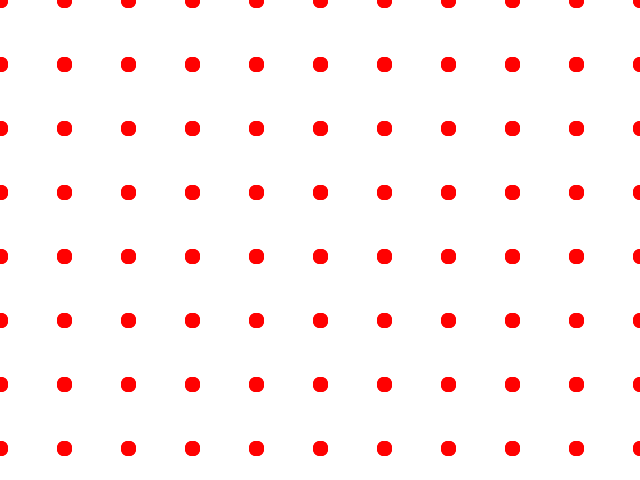
This pattern is drawn by a WebGL 2 fragment shader. Its source:

```glsl
#version 300 es
precision highp float;
// Red polka dots on white: a square grid of ten cells across the canvas,
// anchored at the top left corner, with a dot on every grid crossing.
// Each dot is a slightly squared circle, drawn as a superellipse distance.

uniform vec2 u_resolution;
out vec4 fragColor;

// Length under a p-norm; above 2.0 the unit circle bulges toward a square.
float superLength(vec2 v, float p) {
    vec2 a = pow(abs(v) + 1e-6, vec2(p));
    return pow(a.x + a.y, 1.0 / p);
}

void main() {
    float cellsPerPixel = 10.0 / u_resolution.x;

    // Grid coordinates, measured rightward and downward from the top left
    vec2 fromTopLeft = vec2(gl_FragCoord.x, u_resolution.y - gl_FragCoord.y);
    vec2 grid = fromTopLeft * cellsPerPixel - 0.008;

    // Offset from the nearest crossing
    vec2 offset = fract(grid + 0.5) - 0.5;

    // Dot with a crisp, smoothed edge
    float dist = superLength(offset, 2.4) - 0.118;
    float edge = 0.4 * cellsPerPixel;
    float dot01 = 1.0 - smoothstep(-edge, edge, dist);

    vec3 white = vec3(1.0);
    vec3 red = vec3(1.0, 0.005, 0.005);
    fragColor = vec4(mix(white, red, dot01), 1.0);
}
```
